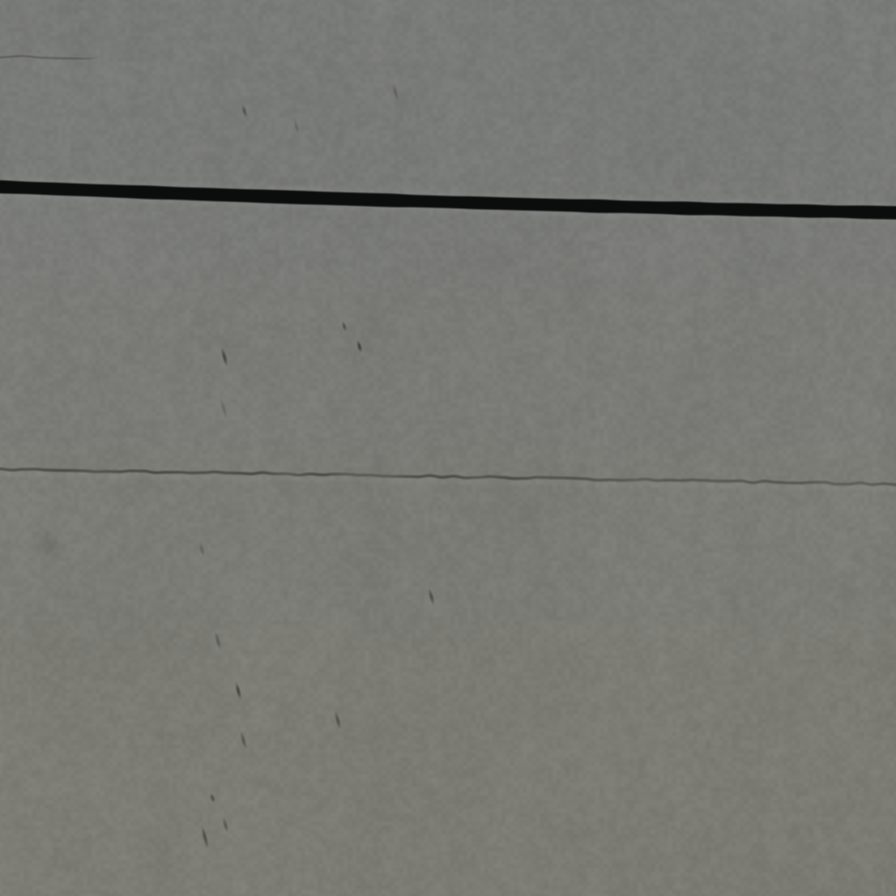
A WebGL 2 fragment shader for this texture:

```glsl
#version 300 es
precision highp float;

uniform vec2 u_resolution;
out vec4 fragColor;

#define GAP_START 0.7915
#define GAP_SLOPE -0.0290
#define GAP_HALF_WIDTH 0.0072
#define SEAM_START 0.4765
#define SEAM_SLOPE -0.0170
#define SEAM_HALF_WIDTH 0.0016
#define CRACK_HEIGHT 0.9375
#define CRACK_LENGTH 0.12
#define GRAIN_AMOUNT 0.046
#define BLOTCH_AMOUNT 0.018
#define SPECK_COUNT 16

const vec3 CONCRETE_UPPER = vec3(0.474, 0.480, 0.468);
const vec3 CONCRETE_LOWER = vec3(0.484, 0.484, 0.458);
const vec3 GAP_COLOR = vec3(0.045, 0.050, 0.050);
const vec3 SEAM_COLOR = vec3(0.27, 0.27, 0.255);
const vec3 SPECK_COLOR = vec3(0.22, 0.22, 0.21);

float hash(vec2 p) {
    vec3 q = fract(p.xyx * 0.1031);
    q += dot(q, q.yzx + 33.33);
    return fract((q.x + q.y) * q.z);
}

float noise(vec2 p) {
    vec2 cell = floor(p);
    vec2 f = fract(p);
    f = f * f * (3.0 - 2.0 * f);
    float low = mix(hash(cell), hash(cell + vec2(1, 0)), f.x);
    float high = mix(hash(cell + vec2(0, 1)), hash(cell + vec2(1, 1)), f.x);
    return mix(low, high, f.y);
}

// Coverage of a band, given the distance from its centre line
float band(float d, float halfWidth, float softness) {
    return 1.0 - smoothstep(halfWidth - softness, halfWidth + softness, abs(d));
}

vec3 concrete(vec2 uv) {
    vec3 color = mix(CONCRETE_LOWER, CONCRETE_UPPER, smoothstep(0.2, 0.9, uv.y));
    float grain = 0.6 * noise(uv * 210.0) + 0.4 * noise(uv * 95.0 + 40.0) - 0.5;
    float blotch = noise(uv * 7.0 + 3.0) + 0.6 * noise(uv * 24.0 + 9.0) - 0.8;
    float streak = noise(uv * vec2(45.0, 2.0) + 70.0) - 0.5;
    return color + GRAIN_AMOUNT * grain + BLOTCH_AMOUNT * (0.6 * blotch + 0.5 * streak);
}

// Small upright chips and pits, scattered at random
float specks(vec2 uv, float softness) {
    float cover = 0.0;
    for (int i = 0; i < SPECK_COUNT; i++) {
        float id = float(i) + 1.0;
        vec2 center = vec2(hash(vec2(id, 3.7)), hash(vec2(id, 18.2)));
        center.x = mix(center.x, 0.25 + 0.05 * (center.x - 0.5), step(0.65, hash(vec2(id, 51.0))));
        float strength = mix(0.25, 0.85, hash(vec2(id, 27.4)));
        vec2 d = uv - center;
        d.x += 0.25 * d.y;
        vec2 radius = vec2(0.0018, mix(0.003, 0.008, hash(vec2(id, 64.0))));
        float dist = (length(d / radius) - 1.0) * radius.x;
        cover = max(cover, strength * (1.0 - smoothstep(-softness, softness, dist)));
    }
    return cover;
}

void main() {
    vec2 uv = gl_FragCoord.xy / u_resolution;
    float softness = max(0.0016, 0.75 / min(u_resolution.x, u_resolution.y));
    vec3 color = concrete(uv);

    // Specks and a soft stain
    color = mix(color, SPECK_COLOR, specks(uv, softness));
    float stain = length((uv - vec2(0.055, 0.395)) / vec2(0.018, 0.028));
    color -= 0.03 * (1.0 - smoothstep(0.0, 1.0, stain));

    // Short hairline crack from the left edge
    float crackLine = CRACK_HEIGHT + 0.006 * (noise(vec2(uv.x * 40.0, 5.0)) - 0.5);
    float crack = band(uv.y - crackLine, 0.0010, softness);
    crack *= 1.0 - smoothstep(CRACK_LENGTH * 0.7, CRACK_LENGTH, uv.x);
    color = mix(color, SEAM_COLOR, 0.55 * crack);

    // Ragged thin seam with a pale lip, fading to the right
    float ragged = 0.0022 * (noise(vec2(uv.x * 75.0, 11.0)) - 0.5);
    float seam = uv.y - SEAM_START - SEAM_SLOPE * uv.x - ragged;
    float wear = mix(0.6, 1.0, noise(vec2(uv.x * 28.0, 21.0))) * mix(1.0, 0.75, uv.x);
    color += 0.018 * band(seam + 0.005, 0.003, 0.003);
    color = mix(color, SEAM_COLOR, wear * band(seam, SEAM_HALF_WIDTH, softness));

    // Wide dark gap, sagging slightly along its length
    float sag = 0.010 * uv.x * (1.0 - uv.x);
    float gap = uv.y - GAP_START - GAP_SLOPE * uv.x + sag;
    float gapWidth = GAP_HALF_WIDTH + 0.0008 * (noise(vec2(uv.x * 30.0, 31.0)) - 0.5);
    color += 0.02 * band(gap, GAP_HALF_WIDTH + 0.004, 0.004);
    color = mix(color, GAP_COLOR, band(gap, gapWidth, softness));

    fragColor = vec4(color, 1.0);
}
```
